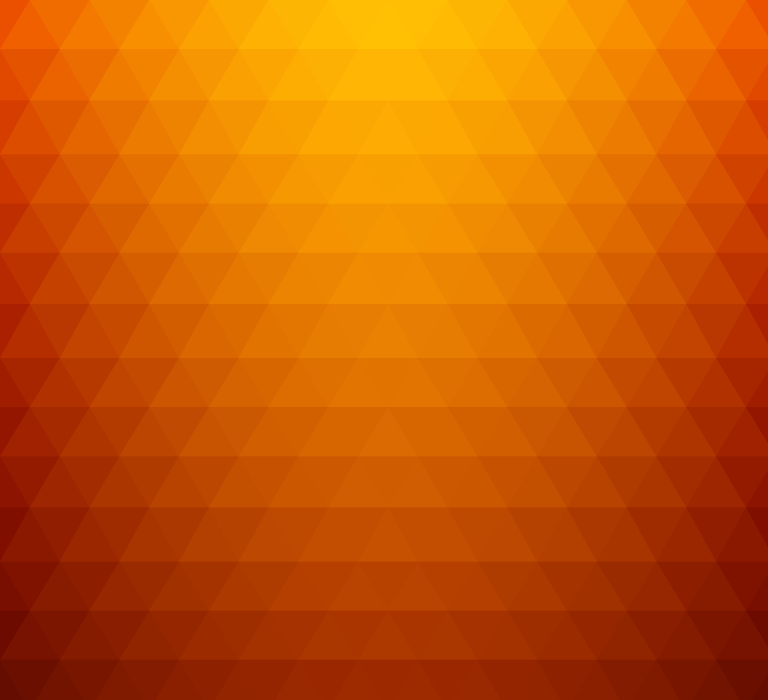
Reproduce this background procedurally as a Shadertoy shader.

```glsl
const float TRIANGLE_WIDTH = 0.0777;   // share of canvas width
const float CENTRE_X = 0.505;
const float BAND_HEIGHT = 0.2908;      // four rows, share of canvas height
const vec3 ROW_STARTS = vec3(0.2414, 0.4926, 0.7586); // inside one band
const float SIDE_FALLOFF = 1.65;
const float UPRIGHT_LIFT = 0.008;
const int SAMPLES = 3;                 // per axis, for smooth edges

// Glow colour: depth runs from top to bottom, side from centre to edge
vec3 glowColour(float depth, float side) {
    float rise = max(1.0 - depth, 0.0);
    vec3 core = vec3(1.0 - 0.40 * depth * depth,
                     0.765 - 0.52 * depth - 0.10 * depth * depth,
                     0.012 * rise);
    vec3 rim = vec3(0.95 - 0.55 * depth, 0.055 + 0.32 * pow(rise, 1.7), 0.0);
    return mix(core, rim, pow(side / 0.95, SIDE_FALLOFF));
}

// Row index, position within the row and depth of the row's middle
vec3 findRow(float depth) {
    float band = floor(depth / BAND_HEIGHT);
    float local = fract(depth / BAND_HEIGHT);
    float index = 0.0, start = 0.0, end = ROW_STARTS.x;
    for (int i = 0; i < 3; i++) {
        if (local >= ROW_STARTS[i]) {
            index = float(i + 1);
            start = ROW_STARTS[i];
            end = i < 2 ? ROW_STARTS[i + 1] : 1.0;
        }
    }
    float middle = (band + 0.5 * (start + end)) * BAND_HEIGHT;
    return vec3(band * 4.0 + index, (local - start) / (end - start), middle);
}

// Flat colour of the triangle that holds the point
vec3 triangleColour(vec2 uv) {
    vec3 row = findRow(1.0 - uv.y);
    float shift = 0.5 * mod(row.x, 2.0);
    float x = (uv.x - CENTRE_X) / TRIANGLE_WIDTH - shift;
    float apex = floor(x + 0.5);
    bool upright = abs(x - apex) < 0.5 * row.y;
    float centre = (upright ? apex : floor(x) + 0.5) + shift;
    float side = abs(centre) * TRIANGLE_WIDTH * 2.0;
    vec3 colour = glowColour(row.z, side);
    return colour + (upright ? UPRIGHT_LIFT : 0.0) * vec3(1.0, 1.0, 0.0);
}

void mainImage(out vec4 fragColor, in vec2 fragCoord) {
    // Average a small grid of points in each pixel
    vec3 sum = vec3(0.0);
    for (int j = 0; j < SAMPLES; j++) {
        for (int i = 0; i < SAMPLES; i++) {
            vec2 offset = (vec2(i, j) + 0.5) / float(SAMPLES) - 0.5;
            sum += triangleColour((fragCoord + offset) / iResolution.xy);
        }
    }
    fragColor = vec4(clamp(sum / float(SAMPLES * SAMPLES), 0.0, 1.0), 1.0);
}
```
